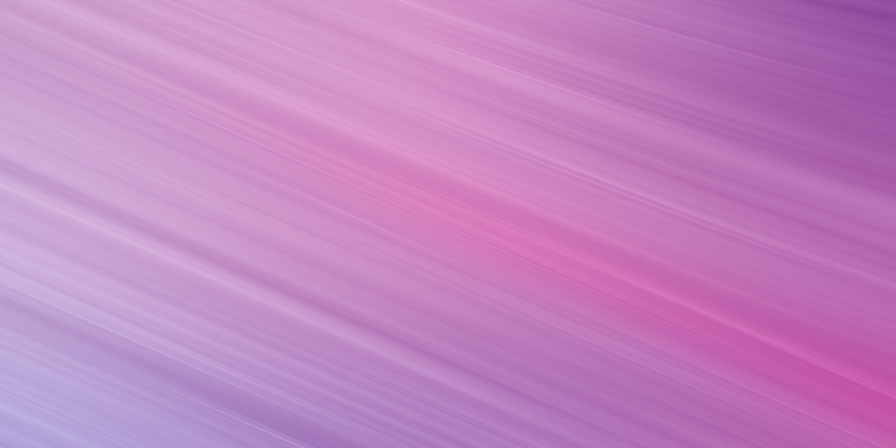
Reproduce this background procedurally as a Shadertoy shader.

```glsl
float hash(vec2 p) {
    vec3 q = fract(vec3(p.xyx) * 0.1031);
    q += dot(q, q.yzx + 33.33);
    return fract((q.x + q.y) * q.z);
}

float noise(vec2 p) {
    vec2 cell = floor(p), f = fract(p);
    f = f * f * (3.0 - 2.0 * f);
    return mix(mix(hash(cell), hash(cell + vec2(1, 0)), f.x),
               mix(hash(cell + vec2(0, 1)), hash(cell + vec2(1, 1)), f.x), f.y);
}

// Soft bell around a centre line
float band(float s, float centre, float width) {
    float d = (s - centre) / width;
    return exp(-d * d);
}

// Blend of left, middle and right colours, x from 0 to 2
vec3 rowColor(float x, vec3 left, vec3 middle, vec3 right) {
    return mix(mix(left, middle, smoothstep(-0.15, 1.15, x)), right, smoothstep(0.85, 2.25, x));
}

// Broad lavender, pink and violet wash
vec3 wash(vec2 p) {
    vec3 top = rowColor(p.x, vec3(0.80, 0.63, 0.81), vec3(0.84, 0.58, 0.79), vec3(0.52, 0.25, 0.59));
    vec3 centre = rowColor(p.x, vec3(0.80, 0.68, 0.85), vec3(0.82, 0.54, 0.76), vec3(0.69, 0.39, 0.68));
    vec3 bottom = rowColor(p.x, vec3(0.68, 0.64, 0.85), vec3(0.66, 0.47, 0.74), vec3(0.74, 0.38, 0.67));
    vec3 lower = mix(bottom, centre, smoothstep(-0.1, 0.55, p.y));
    return mix(lower, top, smoothstep(0.4, 1.1, p.y));
}

void mainImage(out vec4 fragColor, in vec2 fragCoord) {
    vec2 p = fragCoord / iResolution.y;
    p.x *= 2.0 * iResolution.y / iResolution.x;

    // Streak coordinates, fanning out flatter towards the upper right
    float across = p.y + 0.44 * p.x;
    across -= 0.18 * p.x * max(across - 0.95, 0.0);
    float along = p.x - 0.44 * p.y;
    vec3 color = wash(p);

    // Saturated pink ridge, stronger to the right
    color += vec3(0.045, -0.065, -0.03) * band(across, 0.96, 0.09) * smoothstep(0.0, 1.5, p.x);

    // Broad light and dark bands
    float leftFade = 1.0 - smoothstep(0.6, 1.6, p.x);
    float rightFade = smoothstep(0.6, 1.3, p.x);
    float light = leftFade * (band(across, 1.037, 0.018) + 0.7 * band(across, 0.68, 0.025)
                + 0.7 * band(across, 0.385, 0.02) - 0.8 * band(across, 0.855, 0.04)
                - 0.8 * band(across, 0.64, 0.02) - 0.8 * band(across, 0.325, 0.025));
    light += 0.8 * band(across, 0.59, 0.015) * (1.0 - smoothstep(1.0, 1.5, p.x));
    light += rightFade * (0.9 * band(across, 1.24, 0.02) + 0.8 * band(across, 1.136, 0.006)
           - 0.6 * band(across, 1.285, 0.02));
    color += light * vec3(0.035, 0.05, 0.035);

    // Stretched noise streaks from wide to fine
    float streaks = 0.0, frequency = 14.0, weight = 0.8;
    for (int i = 0; i < 5; i++) {
        streaks += weight * (noise(vec2(along * 0.9 + float(i) * 7.3, across * frequency)) - 0.5);
        frequency *= 2.0;
        weight *= 0.93;
    }
    color += streaks * vec3(0.034, 0.046, 0.034);

    // Thin pale and dark scratches of limited length
    float pixel = 1.0 / iResolution.y;
    for (int i = 0; i < 44; i++) {
        float id = float(i);
        float centre = 1.45 * hash(vec2(id, 3.0));
        float offset = along - 2.0 * hash(vec2(id, 8.0)) + 0.5;
        float reach = smoothstep(0.0, 0.4, offset) * (1.0 - smoothstep(0.5, 1.2, offset));
        float tone = i % 3 == 0 ? -0.03 : 0.035;
        color += tone * reach * band(across, centre, 0.001 + 0.5 * pixel);
    }

    fragColor = vec4(clamp(color, 0.0, 1.0), 1.0);
}
```
